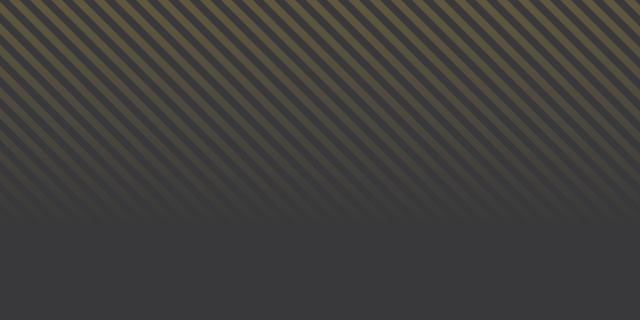
Give the GLSL for this pattern, as a WebGL 2 fragment shader.

```glsl
#version 300 es
precision highp float;
// Muted gold diagonal stripes on charcoal, fading out toward the lower third.

#define STRIPE_PERIOD 0.046875
#define STRIPE_FILL 0.5
#define FADE_BOTTOM 0.29
#define FADE_TOP 1.0
#define BASE_COLOR vec3(0.224, 0.224, 0.232)
#define STRIPE_COLOR vec3(0.376, 0.345, 0.245)

uniform vec2 u_resolution;
out vec4 fragColor;

// Antialiased stripe coverage across the diagonal, in units of canvas height.
float diagonalStripes(vec2 p, float pixel) {
    float across = (p.x + p.y) * inversesqrt(2.0);
    float phase = fract(across / STRIPE_PERIOD);
    float center = 1.0 - 0.5 * STRIPE_FILL;
    float offset = abs(fract(phase - center + 0.5) - 0.5);
    float edge = (offset - 0.5 * STRIPE_FILL) * STRIPE_PERIOD;
    return 1.0 - smoothstep(-0.7 * pixel, 0.7 * pixel, edge);
}

void main() {
    vec2 p = gl_FragCoord.xy / u_resolution.y;
    float stripe = diagonalStripes(p, 1.0 / u_resolution.y);

    // Linear vertical fade of the stripe opacity.
    float fade = clamp((p.y - FADE_BOTTOM) / (FADE_TOP - FADE_BOTTOM), 0.0, 1.0);

    fragColor = vec4(mix(BASE_COLOR, STRIPE_COLOR, stripe * fade), 1.0);
}
```
